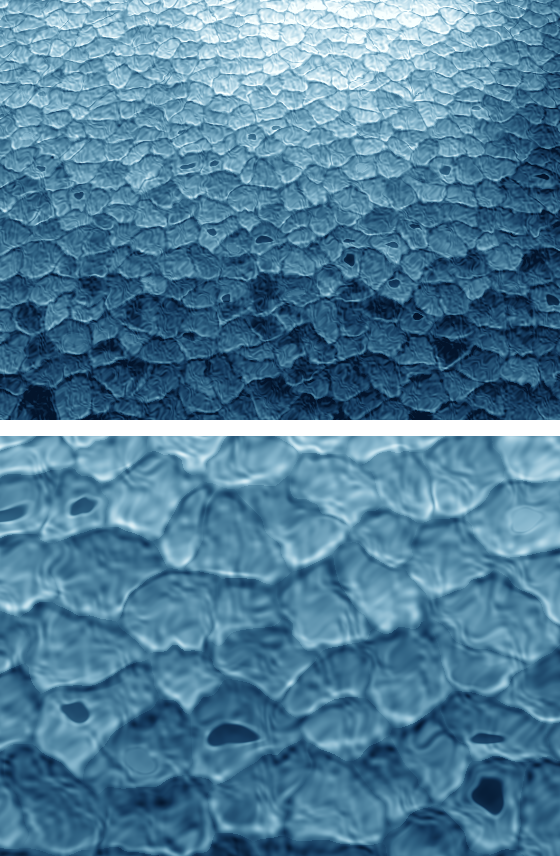
Top, the full canvas; bottom, a detail of the centre.
Reproduce this texture procedurally as a Shadertoy shader.

```glsl
// Backlit blue pebbled glass: rounded grainy cells shrinking towards a bright upper glow.

vec3 hash3(vec2 p) {
    vec3 q = fract(vec3(p.xyx) * vec3(0.1031, 0.1030, 0.0973));
    q += dot(q, q.yxz + 33.33);
    return fract((q.xxy + q.yzz) * q.zyx);
}

float noise(vec2 p) {
    vec2 i = floor(p), f = fract(p);
    f = f * f * (3.0 - 2.0 * f);
    return mix(mix(hash3(i).x, hash3(i + vec2(1, 0)).x, f.x),
               mix(hash3(i + vec2(0, 1)).x, hash3(i + vec2(1, 1)).x, f.x), f.y);
}

float smoothMin(float a, float b, float k) {
    float h = max(k - abs(a - b), 0.0) / k;
    return min(a, b) - 0.25 * h * h * k;
}

// Offset from p to a cell seed (xy) and the size weight of that seed (z)
vec3 seed(vec2 cell, vec2 p) {
    vec3 h = hash3(cell + 57.0);
    return vec3(cell + 0.08 + 0.84 * h.xy - p, 0.22 * h.z);
}

// Weighted Voronoi: returns rounded edge distance, seed offset, cell random
vec4 pebbles(vec2 p) {
    vec2 base = floor(p), id = base;
    vec3 nearest = vec3(0);
    float best = 9.0;
    for (int y = -2; y <= 2; y++)
    for (int x = -2; x <= 2; x++) {
        vec2 cell = base + vec2(x, y);
        vec3 s = seed(cell, p);
        float d = dot(s.xy, s.xy) - s.z;
        if (d < best) { best = d; nearest = s; id = cell; }
    }
    float edge = 1.0;
    for (int y = -2; y <= 2; y++)
    for (int x = -2; x <= 2; x++) {
        vec3 s = seed(base + vec2(x, y), p);
        float gap = length(s.xy - nearest.xy);
        if (gap > 0.001) {
            float d = (dot(s.xy, s.xy) - s.z - best) / (2.0 * gap);
            edge = smoothMin(edge, d, 0.13);
        }
    }
    return vec4(edge, nearest.xy, hash3(id + 211.0).x);
}

// Ramp from deep navy to white
vec3 glassColour(float tone) {
    vec3 ramp[7] = vec3[7](
        vec3(0.01, 0.08, 0.17), vec3(0.08, 0.23, 0.37), vec3(0.18, 0.38, 0.51),
        vec3(0.33, 0.54, 0.65), vec3(0.52, 0.71, 0.80), vec3(0.76, 0.88, 0.93),
        vec3(0.97, 1.0, 1.0));
    float t = clamp(tone * 5.0, 0.0, 5.999);
    int i = int(t);
    return mix(ramp[i], ramp[i + 1], fract(t));
}

void mainImage(out vec4 fragColor, in vec2 fragCoord) {
    vec2 uv = fragCoord / iResolution.y;
    float y = uv.y;

    // Cells become smaller and flatter towards the top
    vec2 p = vec2((uv.x - 0.67) * (13.0 + 9.0 * y * y), 14.0 * y + 6.0 * y * y * y) + 40.0;
    p += 0.40 * (vec2(noise(p * 1.3), noise(p * 1.3 + 31.0)) - 0.5);
    p += 0.13 * (vec2(noise(p * 5.0), noise(p * 5.0 + 17.0)) - 0.5);
    vec4 cell = pebbles(p);
    float edge = cell.x, rnd = cell.w;
    vec2 outward = -cell.yz;
    float below = -outward.y / (length(outward) + 0.08);

    // Backlight: vertical fade, upper glow and shaded right side
    vec2 glow = (uv - vec2(0.82, 1.02)) * vec2(1.0, 1.15);
    float tone = 0.24 + 0.56 * y + 0.33 * exp(-5.0 * dot(glow, glow));
    tone -= 0.36 * smoothstep(0.95, 1.36, uv.x) * smoothstep(0.1, 0.7, y);
    tone += 0.10 * (noise(uv * 5.0) - 0.5);

    // Cell bodies, gutters and lit lower rims
    float body = smoothstep(0.01, 0.13, edge);
    float rim = exp(-pow((edge - 0.06) / 0.055, 2.0));
    tone += body * (0.18 * (rnd - 0.5) + 0.09 * below) - 0.13 * (1.0 - body);
    tone += rim * (0.06 + 0.27 * below) * (0.55 + 0.9 * noise(p * 4.0));

    // Dark, cloudy upper hollows in the lower cells
    float hollow = smoothstep(0.55, 0.85, fract(rnd * 7.3)) * smoothstep(0.75, 0.25, y);
    hollow *= smoothstep(0.06, 0.16, edge) * smoothstep(0.25, 0.65, noise(p * 3.0) - 0.2 * below + 0.1);
    tone -= 0.22 * hollow;

    // Stippled relief, rougher in the gutters
    vec2 g = uv * 165.0 + 3.0 * noise(uv * 45.0);
    float relief = noise(g) - noise(g + vec2(0.5, 0.9));
    float speckle = noise(uv * 120.0 + 9.0) - 0.5;
    float grain = 0.20 * relief + mix(0.24, 0.09, body) * speckle;

    // Occasional smooth oval windows
    vec2 o = outward - 0.12 * (vec2(fract(rnd * 31.0), fract(rnd * 47.0)) - 0.5);
    float oval = length(o * vec2(0.85, 1.2));
    float has = step(0.86, fract(rnd * 13.7)) * smoothstep(0.12, 0.25, y) * smoothstep(0.9, 0.65, y);
    float window = has * smoothstep(0.19, 0.14, oval);
    tone += has * 0.12 * exp(-pow((oval - 0.21) / 0.04, 2.0));
    tone += window * mix(-0.27, 0.12, step(0.7, fract(rnd * 83.0)));
    tone += grain * (1.0 - 0.85 * window);

    fragColor = vec4(glassColour(tone), 1.0);
}
```
